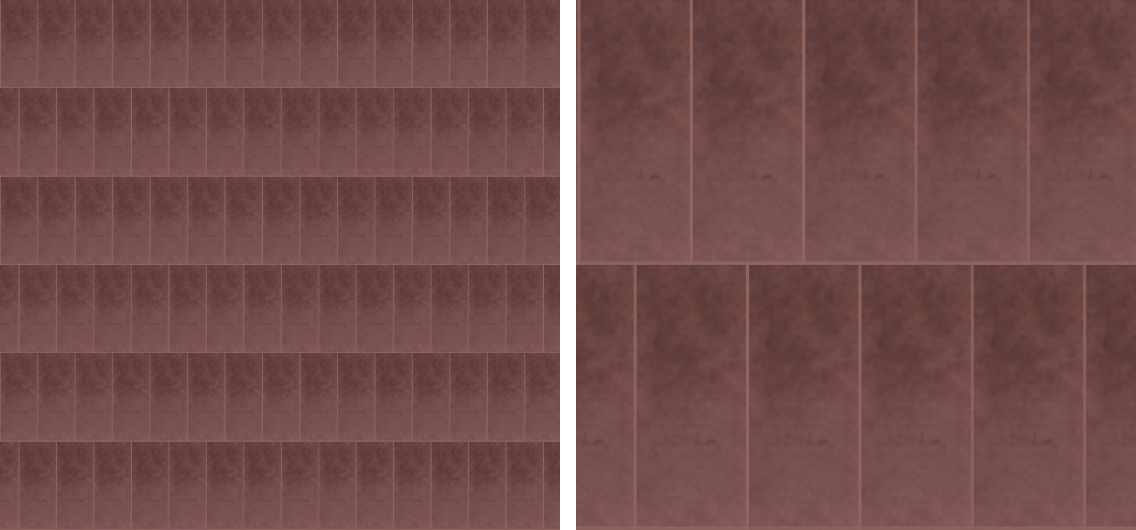
Left, the full canvas; right, a detail of the centre.
A Shadertoy shader for this texture:

```glsl
float hash(vec2 p) {
    return fract(sin(dot(p, vec2(127.1, 311.7))) * 43758.5453);
}

float noise(vec2 p) {
    vec2 i = floor(p), f = fract(p);
    f = f * f * (3.0 - 2.0 * f);
    return mix(mix(hash(i), hash(i + vec2(1, 0)), f.x),
               mix(hash(i + vec2(0, 1)), hash(i + vec2(1, 1)), f.x), f.y);
}

float fbm(vec2 p) {
    float sum = 0.0, amp = 0.5;
    for (int k = 0; k < 4; k++) {
        sum += amp * noise(p);
        p = p * 2.1 + 17.3;
        amp *= 0.5;
    }
    return sum;
}

// Weathered clay face; p.x spans 0..1, p.y runs down from 0 to 2.36
vec3 clayFace(vec2 p, vec2 id) {
    float down = p.y / 2.36;
    float cloud = fbm(p * 4.0 + 3.0) - 0.47;
    float mottle = fbm(p * 10.0 + 29.0) - 0.47;
    float grain = noise(p * 25.0) - 0.5;
    float upper = 1.0 - smoothstep(0.3, 0.8, down);

    // Fired gradient with a rounded dark stain in the upper half
    float tone = mix(0.28, 0.86, down);
    float stain = length((p - vec2(0.53, 0.74)) / vec2(0.42, 0.55)) + cloud * 0.7;
    tone -= 0.24 * (1.0 - smoothstep(0.5, 1.2, stain));
    tone += cloud * mix(0.3, 0.5, upper) + mottle * mix(0.3, 0.55, upper);
    tone += grain * 0.2 + 0.16 * (p.x - 0.5) + 0.06 * (hash(id) - 0.5);
    vec3 color = mix(vec3(0.36, 0.23, 0.225), vec3(0.51, 0.345, 0.348), tone);

    // Faint rusty warmth above, a few soft dark pits
    float rust = smoothstep(0.45, 0.75, fbm(p * 12.0 + 41.0)) * upper;
    color += rust * vec3(0.032, 0.006, -0.012);
    float pits = smoothstep(0.66, 0.9, fbm(p * 7.0 + 73.0));
    return color * (1.0 - 0.2 * pits);
}

// Antialiased coverage of a thin line, all in units of canvas height
float lineCover(float dist, float width) {
    return clamp((0.5 * width - dist) * iResolution.y + 0.5, 0.0, 1.0);
}

void mainImage(out vec4 fragColor, in vec2 fragCoord) {
    vec2 uv = fragCoord / iResolution.xy;
    float aspect = iResolution.x / iResolution.y;

    // Six courses, every second one shifted by half a tile
    vec2 grid = vec2(uv.x * 14.95, (1.0 - uv.y) * 6.0);
    float row = floor(grid.y);
    grid.x += 0.5 * mod(row, 2.0);
    vec2 id = floor(grid), cell = fract(grid);
    vec3 color = clayFace(cell * vec2(1.0, 2.36), id);

    // Pale joints: one beside each tile, one under each course
    float seam = floor(grid.x + 0.5);
    float side = lineCover(abs(grid.x - seam - 0.01) * aspect / 14.95, 0.002);
    side *= mix(0.6, 0.9, hash(vec2(seam, row) + 5.0));
    float under = lineCover(abs(cell.y - 0.993) / 6.0, 0.002);
    under *= mix(0.65, 0.85, hash(id + 9.0));
    color = mix(color, vec3(0.58, 0.41, 0.38), max(side, under));

    fragColor = vec4(color, 1.0);
}
```
